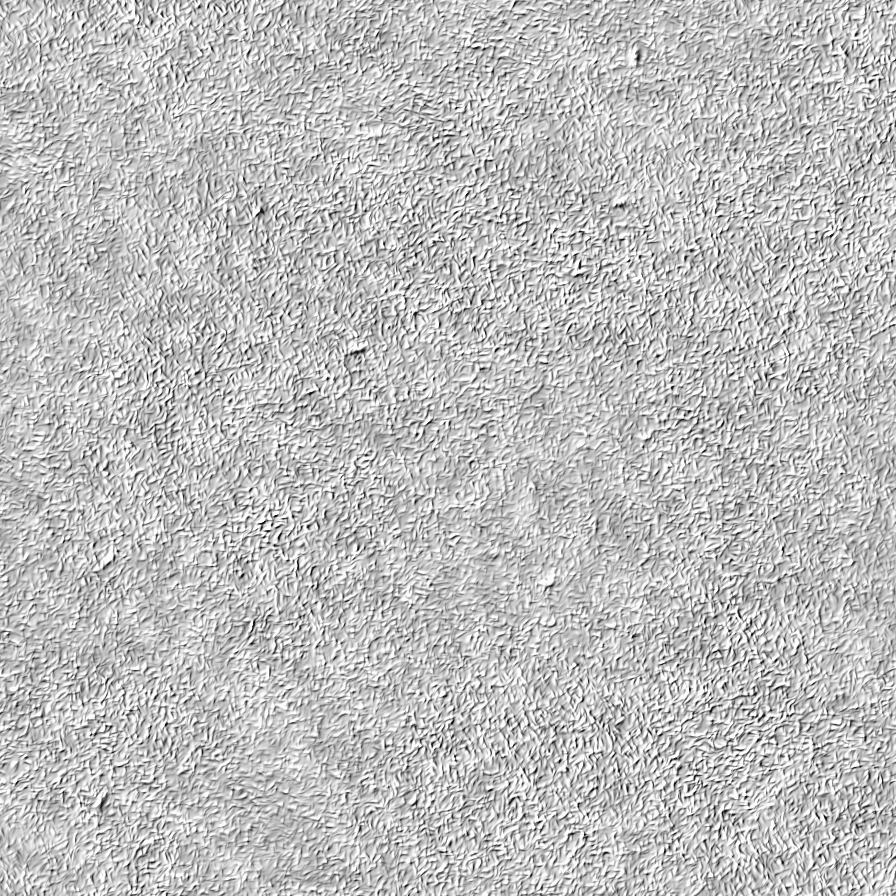
Write a WebGL 1 fragment shader that draws this texture.

```glsl
precision highp float;

uniform vec2 u_resolution;

#define FINE_CELLS 220.0
#define GASH_CELLS 95.0
#define GASH_SHARE 0.004
#define GRAIN_LENGTH 0.6
#define GRAIN_WIDTH 0.28
#define MAIN_ANGLE 0.95
#define ANGLE_SWING 1.5
#define ANGLE_JITTER 1.8
#define RELIEF 0.67
#define PATCH_GAIN 0.24
#define WARP 0.004
#define BASE_GRAY 0.75

vec4 hash4(vec2 p) {
  vec4 q = fract(p.xyxy * vec4(0.1031, 0.1030, 0.0973, 0.1099));
  q += dot(q, q.wzxy + 33.33);
  return fract((q.xxyz + q.yzzw) * q.zywx);
}

// Two independent channels of smooth noise
vec2 valueNoise(vec2 p) {
  vec2 cell = floor(p);
  vec2 f = fract(p);
  f = f * f * (3.0 - 2.0 * f);
  vec2 low = mix(hash4(cell).xy, hash4(cell + vec2(1.0, 0.0)).xy, f.x);
  vec2 high = mix(hash4(cell + vec2(0.0, 1.0)).xy, hash4(cell + vec2(1.0)).xy, f.x);
  return mix(low, high, f.y);
}

// Thin shaded and broad lit flank; the two halves cancel on average
float flank(float v) {
  return v > 0.0 ? 0.64 * v / 1.25 * exp(-0.32 * v * v)
                 : v / 0.8 * exp(-0.78125 * v * v);
}

// Scattered short ridges, lit from the upper left
float ridges(vec2 p, float angle, float share, float seed) {
  vec2 home = floor(p);
  float sum = 0.0;
  for (int j = -2; j <= 2; j++) {
    for (int i = -2; i <= 2; i++) {
      for (int k = 0; k < 2; k++) {
        vec2 cell = home + vec2(float(i), float(j));
        vec4 rnd = hash4(cell + seed + 317.0 * float(k));
        float present = step(fract(rnd.w * 57.0), share);
        float turn = angle + (rnd.z - 0.5) * ANGLE_JITTER;
        vec2 along = vec2(cos(turn), sin(turn));
        vec2 d = p - cell - rnd.xy;
        float u = dot(d, along) / GRAIN_LENGTH;
        float v = dot(d, vec2(-along.y, along.x)) / GRAIN_WIDTH;
        sum += present * rnd.w * rnd.w * flank(v) * exp(-0.5 * u * u);
      }
    }
  }
  return sum;
}

void main() {
  vec2 uv = gl_FragCoord.xy / min(u_resolution.x, u_resolution.y);

  // Slow drift of direction and depth
  vec2 region = 0.6 * valueNoise(uv * 6.0 + 11.0) + 0.4 * valueNoise(uv * 17.0 + 47.0);
  float angle = MAIN_ANGLE + (region.x - 0.5) * ANGLE_SWING;
  float depth = mix(0.55, 1.45, region.y);

  // Fine crumpled grain, with rare deeper gashes
  vec2 bent = uv + WARP * (valueNoise(uv * 80.0 + 29.0) - 0.5);
  float relief = depth * ridges(bent * FINE_CELLS, angle, 1.0, 5.0);
  float gash = ridges(bent * GASH_CELLS, angle, GASH_SHARE, 131.0);

  // Pale and dull patches
  float mottle = 0.6 * valueNoise(uv * 48.0 + 19.0).x + 0.4 * valueNoise(uv * 90.0 + 61.0).x - 0.5;

  float gray = BASE_GRAY + RELIEF * relief + PATCH_GAIN * mottle + 1.3 * gash;
  gl_FragColor = vec4(vec3(clamp(gray, 0.08, 0.99)), 1.0);
}
```
